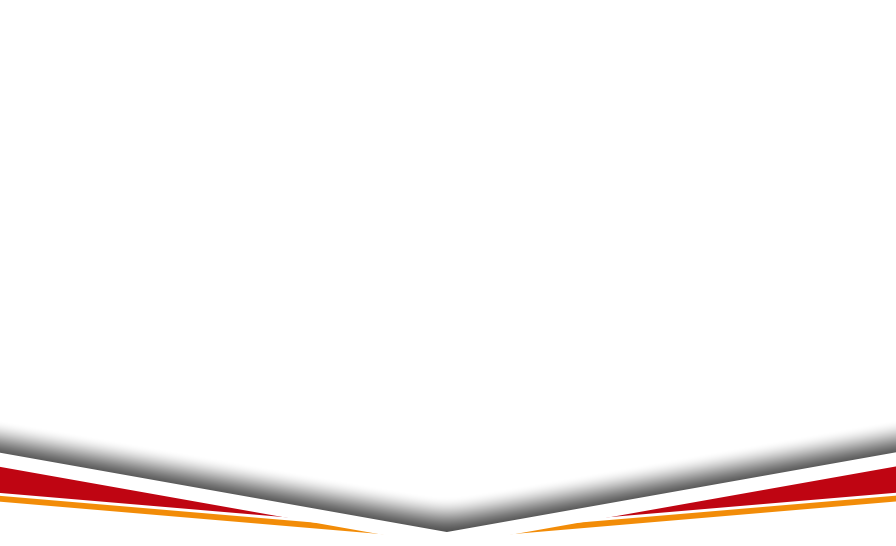
Give the GLSL for this background, as a Shadertoy shader.

```glsl
// White page with a shaded shallow V fold and red and orange wedges along the bottom.

// Smooth coverage of the side where the signed height is positive.
float cover(float height) {
    return clamp(0.5 + height * iResolution.y, 0.0, 1.0);
}

void mainImage(out vec4 fragColor, in vec2 fragCoord) {
    // Mirrored coordinates in units of the canvas height
    vec2 p = (fragCoord - vec2(0.4987 * iResolution.x, 0.0)) / iResolution.y;
    float x = abs(p.x);
    float foldSlope = 0.1775;
    float aboveFold = p.y - 0.0256 - foldSlope * x;

    // Soft shadow above the fold, rounded at the tip
    float aboveShadow = p.y - 0.0256 - foldSlope * sqrt(x * x + 0.001);
    float shadow = 0.7 * (1.0 - smoothstep(-0.0128, 0.06, aboveShadow));
    vec3 color = vec3(1.0 - shadow * cover(aboveFold));

    // Wedges share an upper edge parallel to the fold
    float belowTrim = cover(-0.0259 - aboveFold);
    float stripeHeight = p.y - 0.085 * x;
    float red = belowTrim * cover(stripeHeight - 0.0276);
    float orange = belowTrim * cover(stripeHeight - 0.0116) * cover(0.0223 - stripeHeight);
    color = mix(color, vec3(0.75, 0.02, 0.07), red);
    color = mix(color, vec3(0.95, 0.55, 0.03), orange);

    fragColor = vec4(color, 1.0);
}
```
